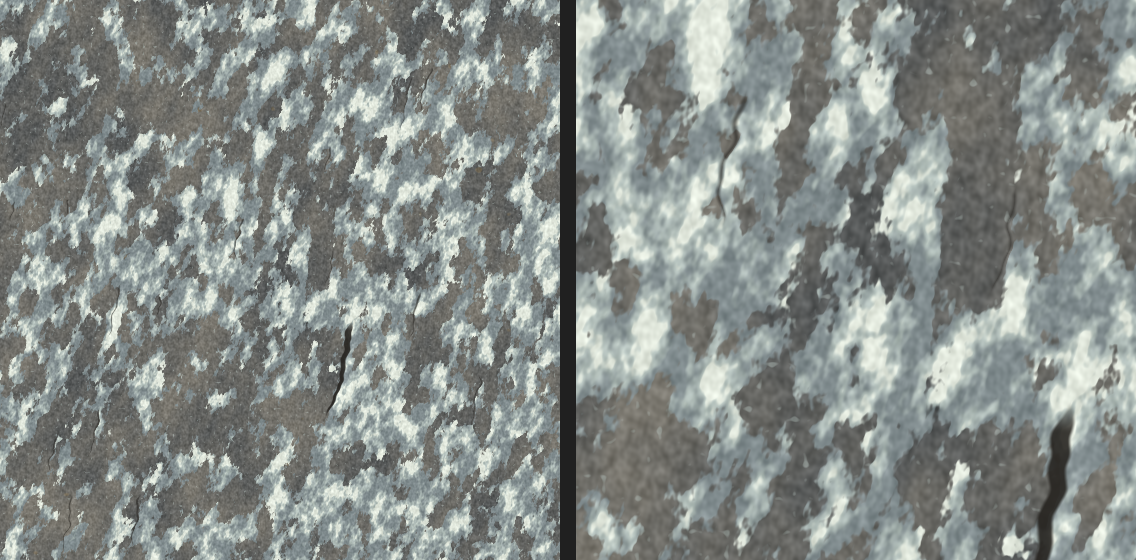
Left, the full canvas; right, a detail of the centre.
A three.js fragment shader for this texture:

```glsl
varying vec2 vUv;

const vec3 SOOT = vec3(0.335, 0.345, 0.345);
const vec3 EARTH = vec3(0.480, 0.468, 0.435);
const vec3 SLATE = vec3(0.495, 0.540, 0.550);
const vec3 PALE = vec3(0.700, 0.750, 0.730);
const vec3 CHALK = vec3(0.885, 0.910, 0.865);
const vec3 CREVICE = vec3(0.150, 0.140, 0.125);
const vec3 OCHRE = vec3(0.580, 0.460, 0.260);
const float LEAN = 0.22;
const int LEDGES = 16;

vec2 hash2(vec2 p) {
  vec3 q = fract(p.xyx * vec3(0.1031, 0.1030, 0.0973));
  q += dot(q, q.yzx + 33.33);
  return fract((q.xx + q.yz) * q.zy);
}

vec2 gradientAt(vec2 cell) {
  float angle = 6.2832 * hash2(cell).x;
  return vec2(cos(angle), sin(angle));
}

float gradientNoise(vec2 p) {
  vec2 i = floor(p);
  vec2 f = p - i;
  vec2 u = f * f * f * (f * (f * 6.0 - 15.0) + 10.0);
  vec2 e = vec2(1.0, 0.0);
  float low = mix(dot(gradientAt(i), f), dot(gradientAt(i + e), f - e), u.x);
  float high = mix(dot(gradientAt(i + e.yx), f - e.yx),
                   dot(gradientAt(i + e.xx), f - e.xx), u.x);
  return mix(low, high, u.y);
}

float fbm(vec2 p, int octaves, float gain) {
  float sum = 0.0;
  float amplitude = 1.0;
  for (int i = 0; i < 6; i++) {
    if (i >= octaves) break;
    sum += amplitude * gradientNoise(p);
    p = mat2(0.96, 0.28, -0.28, 0.96) * p * 2.03 + 17.3;
    amplitude *= gain;
  }
  return sum;
}

// x: crevice, y: bare ground on its left, z: lit lip on its right
vec3 ledge(vec2 p, vec2 foot, float size, float width) {
  vec2 d = p - foot;
  float t = d.y / size;
  float along = smoothstep(0.0, 0.12, t) * smoothstep(1.0, 0.88, t);
  float wobble = size * 0.10 * gradientNoise(vec2(t * 3.0, foot.x * 90.0))
               + 0.006 * gradientNoise(vec2(d.y * 60.0, foot.y * 70.0));
  float x = d.x - LEAN * d.y - wobble;
  float w = width * (0.25 + 0.75 * t) * along;
  float crack = smoothstep(w + 0.0015, w - 0.0015, abs(x)) * along;
  float bare = smoothstep(-0.45 * size, 0.0, x) * smoothstep(0.004, 0.0, x);
  float lip = smoothstep(0.0, w + 0.002, x) * smoothstep(0.16 * size, 0.0, x);
  return vec3(crack, bare * along, lip * along);
}

vec3 groundColor(vec2 p, vec2 q) {
  float tone = 0.5 + 0.9 * fbm(q * 9.0 + 31.0, 4, 0.65);
  vec3 color = mix(SOOT, EARTH, clamp(tone, 0.0, 1.0));
  float speck = smoothstep(0.36, 0.56, gradientNoise(p * 150.0 + 8.0));
  return mix(color, PALE, 0.45 * speck);
}

vec3 fleckColor(vec2 q, float cover) {
  float light = fbm(q * 31.0 + 57.0, 4, 0.65) + 0.6 * cover;
  vec3 color = mix(SLATE, PALE, smoothstep(-0.12, 0.42, light));
  return mix(color, CHALK, smoothstep(0.33, 0.58, light));
}

void main() {
  vec2 p = vUv;
  vec2 q = vec2(p.x - LEAN * p.y, 0.62 * p.y);

  // One long ledge, then smaller scattered ones
  vec3 relief = ledge(p, vec2(0.585, 0.25), 0.18, 0.0065);
  for (int i = 0; i < LEDGES; i++) {
    vec2 seed = vec2(float(i) * 7.0 + 3.0, 41.0);
    vec2 kind = hash2(seed + 19.0);
    vec3 small = ledge(p, hash2(seed), mix(0.03, 0.11, kind.x),
                       mix(0.0008, 0.0022, kind.y));
    relief = max(relief, small * vec3(0.65, 0.7, 0.6));
  }

  // Ragged mineral flecks gathered into broad patches
  float patches = fbm(q * 4.5 + 5.0, 3, 0.5);
  float cover = fbm(q * 23.0, 5, 0.62) + 0.6 * patches + 0.025;
  cover += 0.12 * (p.x - p.y) - 0.4 * relief.y + 0.25 * relief.z;
  float mask = smoothstep(-0.07, 0.09, cover);
  vec3 color = mix(groundColor(p, q), fleckColor(q, cover), mask);

  // Rare ochre stains
  float stain = smoothstep(0.54, 0.62, gradientNoise(p * 38.0 + 71.0));
  color = mix(color, OCHRE, 0.3 * stain * (1.0 - mask));

  // Fine grain, lit lips and shadowed crevices
  color += 0.10 * fbm(p * vec2(140.0, 110.0) + 13.0, 2, 0.8);
  color += 0.06 * relief.z;
  color = mix(color, CREVICE, 0.9 * relief.x);
  gl_FragColor = vec4(clamp(color, 0.0, 1.0), 1.0);
}
```
